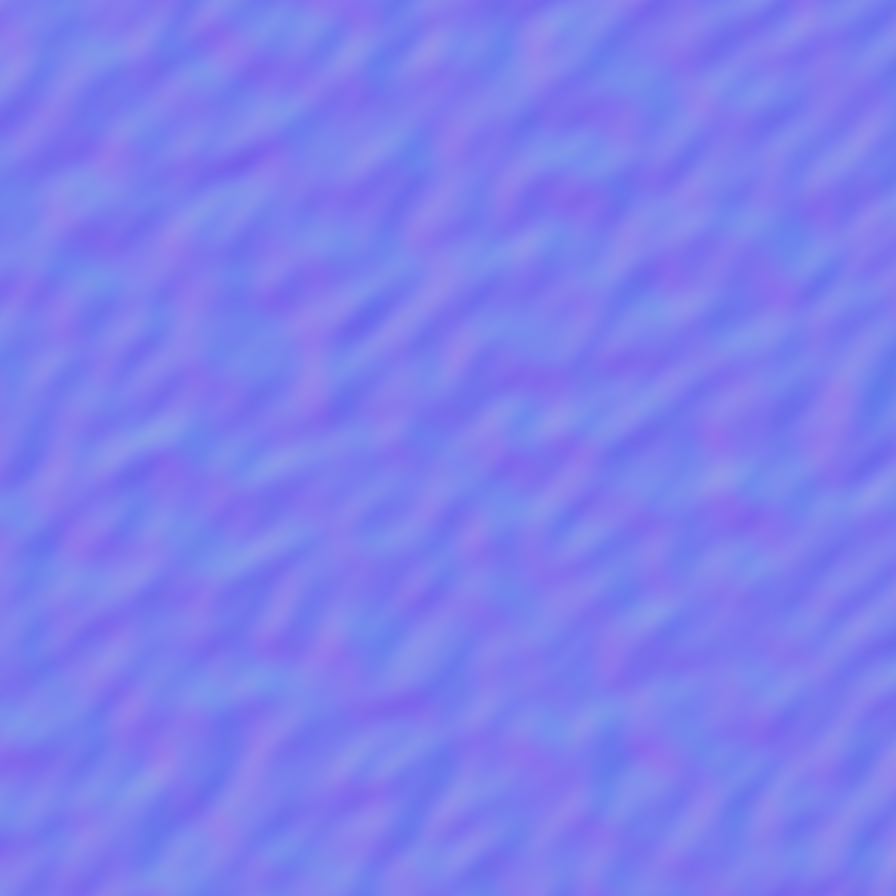
A Shadertoy shader for this texture map:

```glsl
const float STREAK_ANGLE = 0.74;
const vec2 STREAK_FREQUENCY = vec2(11.5, 17.5); // along, across
const vec3 FLAT_COLOR = vec3(0.493, 0.494, 0.932);
const float SLOPE_STRENGTH = 0.0034;

// Integer hash giving a random unit vector per lattice cell
vec2 randomDirection(vec2 cell, uint seed) {
    uvec2 q = uvec2(ivec2(cell));
    uint h = q.x * 1597u ^ q.y * 51749u ^ seed * 7919u;
    h = (h ^ (h >> 15)) * 73471u;
    h = (h ^ (h >> 13)) * 95273u;
    h ^= h >> 16;
    float angle = float(h & 65535u) / 65536.0 * 6.28319;
    return vec2(cos(angle), sin(angle));
}

float cornerRamp(vec2 cell, vec2 offset, vec2 corner, uint seed) {
    return dot(randomDirection(cell + corner, seed), offset - corner);
}

// Gradient noise with quintic blending
float gradientNoise(vec2 p, uint seed) {
    vec2 cell = floor(p);
    vec2 f = p - cell;
    vec2 w = f * f * f * (f * (f * 6.0 - 15.0) + 10.0);
    float bottom = mix(cornerRamp(cell, f, vec2(0, 0), seed),
                       cornerRamp(cell, f, vec2(1, 0), seed), w.x);
    float top = mix(cornerRamp(cell, f, vec2(0, 1), seed),
                    cornerRamp(cell, f, vec2(1, 1), seed), w.x);
    return mix(bottom, top, w.y);
}

mat2 rotation(float angle) {
    float c = cos(angle), s = sin(angle);
    return mat2(c, -s, s, c);
}

// Two layers of bumps stretched along the streak direction
float bumpHeight(vec2 uv, float angle, vec2 frequency) {
    vec2 p = rotation(angle) * uv * frequency;
    float height = 0.0;
    float amplitude = 1.0;
    for (uint i = 0u; i < 2u; i++) {
        height += amplitude * gradientNoise(p, i + 3u);
        p = rotation(0.3) * p * 1.6 + vec2(17.3, 9.7);
        amplitude *= 0.32;
    }
    return height;
}

// Wide central differences keep the slopes soft
vec2 bumpSlope(vec2 uv, float stepSize) {
    vec2 e = vec2(stepSize, 0.0);
    vec2 rise = vec2(
        bumpHeight(uv + e.xy, STREAK_ANGLE, STREAK_FREQUENCY)
      - bumpHeight(uv - e.xy, STREAK_ANGLE, STREAK_FREQUENCY),
        bumpHeight(uv + e.yx, STREAK_ANGLE, STREAK_FREQUENCY)
      - bumpHeight(uv - e.yx, STREAK_ANGLE, STREAK_FREQUENCY));
    return rise / (2.0 * stepSize);
}

// Tangent-space normal colour, with green pointing down
vec3 encodeNormal(vec2 slope, float strength) {
    vec2 tilt = slope * vec2(1.0, -1.0) * strength;
    return FLAT_COLOR + vec3(tilt, -dot(tilt, tilt));
}

void mainImage(out vec4 fragColor, in vec2 fragCoord) {
    vec2 uv = fragCoord / iResolution.y;
    vec2 slope = bumpSlope(uv, 0.009);
    fragColor = vec4(encodeNormal(slope, SLOPE_STRENGTH), 1.0);
}
```
